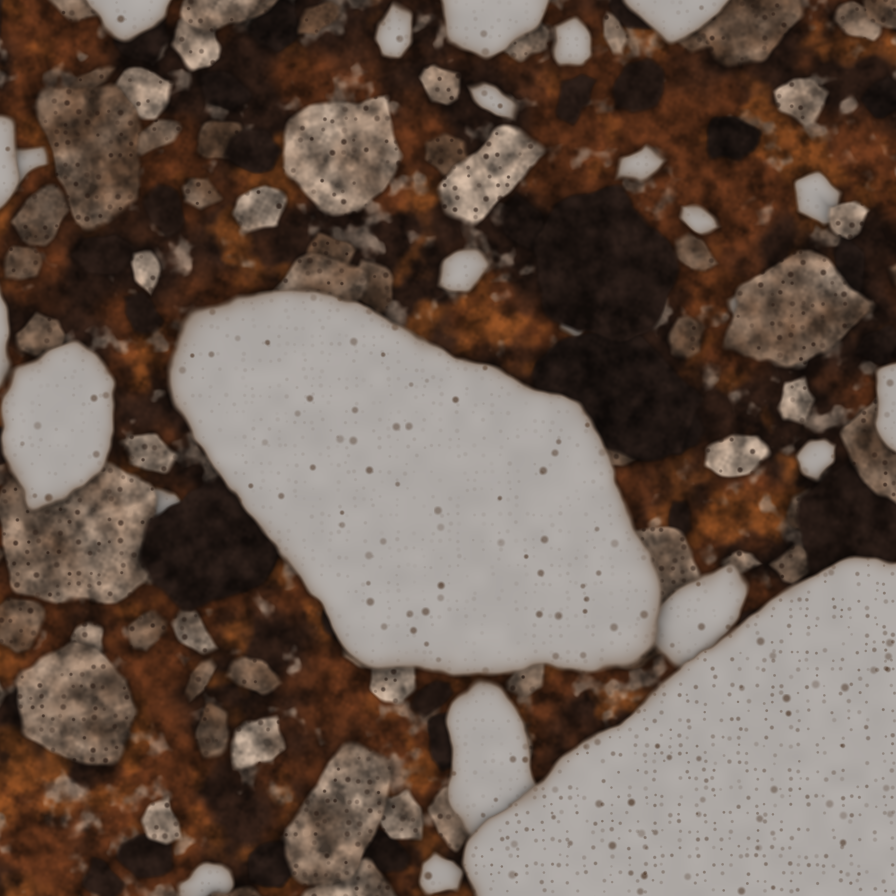
This texture is drawn by a Shadertoy shader. Its source:

```glsl
// Sandstone thin section: pale angular quartz, gritty brown rock fragments and
// opaque grains in a rusty clay matrix. Grains are random rounded polygons,
// scattered on jittered grids of several sizes and painted back to front.

const vec3 QUARTZ = vec3(0.675, 0.655, 0.640);
const vec3 QUARTZ_RIM = vec3(0.47, 0.37, 0.29);
const vec3 FRAGMENT_DARK = vec3(0.32, 0.235, 0.175);
const vec3 FRAGMENT_PALE = vec3(0.59, 0.52, 0.46);
const vec3 OPAQUE = vec3(0.105, 0.075, 0.063);
const vec3 CLAY = vec3(0.15, 0.095, 0.07);
const vec3 RUST = vec3(0.30, 0.16, 0.085);
const vec3 OCHRE = vec3(0.45, 0.25, 0.11);
const float EDGE = 0.0028;       // half width of a grain boundary
const float RIM = 0.005;         // width of the stained rim
const float WARP = 0.020;        // raggedness of the outlines
const int SIDES = 7;
const float TAU = 6.2831853;

float hash(vec2 p) {
    vec3 q = fract(p.xyx * 0.1031);
    q += dot(q, q.yzx + 33.33);
    return fract((q.x + q.y) * q.z);
}

vec2 hash2(vec2 p) {
    return vec2(hash(p + 17.0), hash(p + 59.0));
}

float noise(vec2 p) {
    vec2 i = floor(p), f = fract(p);
    f = f * f * (3.0 - 2.0 * f);
    return mix(mix(hash(i), hash(i + vec2(1, 0)), f.x),
               mix(hash(i + vec2(0, 1)), hash(i + vec2(1, 1)), f.x), f.y);
}

float fbm(vec2 p) {
    float sum = 0.0, gain = 0.5;
    for (int i = 0; i < 3; i++) {
        sum += gain * noise(p);
        p = mat2(1.6, 1.2, -1.2, 1.6) * p + 7.3;
        gain *= 0.55;
    }
    return sum / 0.926;
}

// Sparse soft dots, at most one per cell
float specks(vec2 p, float cells, float density) {
    vec2 id = floor(p * cells);
    vec2 offset = fract(p * cells) - mix(vec2(0.3), vec2(0.7), hash2(id));
    float radius = mix(0.12, 0.3, hash(id + 5.0));
    float dotMask = 1.0 - smoothstep(radius * 0.4, radius + 0.1, length(offset));
    return dotMask * step(hash(id + 91.0), density) * mix(0.3, 1.0, hash(id + 33.0));
}

float smoothMax(float a, float b, float k) {
    float h = max(k - abs(a - b), 0.0) / k;
    return max(a, b) + h * h * k * 0.25;
}

// Distance to a random rounded polygon with the given half axes
float grainDistance(vec2 p, vec2 halfAxes, float angle, vec2 seed) {
    float c = cos(angle), s = sin(angle);
    p = vec2(c * p.x + s * p.y, c * p.y - s * p.x) / halfAxes;
    float d = -1.0;
    for (int k = 0; k < SIDES; k++) {
        vec2 h = hash2(seed + float(k) * 7.0);
        float a = TAU * (float(k) + 0.7 * (h.x - 0.5)) / float(SIDES);
        d = smoothMax(d, dot(p, vec2(cos(a), sin(a))) - mix(0.76, 1.04, h.y), 0.12);
    }
    return d * min(halfAxes.x, halfAxes.y);
}

vec3 matrixColor(vec2 p, float grit) {
    vec3 color = mix(CLAY, RUST, smoothstep(0.32, 0.62, fbm(p * 11.0 + 3.0)));
    color = mix(color, OCHRE, 0.75 * smoothstep(0.56, 0.78, fbm(p * 19.0 + 40.0)));
    color = mix(color, FRAGMENT_PALE, 0.6 * smoothstep(0.60, 0.80, fbm(p * 34.0 + 80.0)));
    return color * (0.55 + 0.9 * grit);
}

vec3 quartzColor(vec2 p, float d, float dustiness) {
    float dust = 0.75 * specks(p, 62.0, 0.10) + dustiness * specks(p + 0.37, 105.0, 0.45);
    vec3 color = QUARTZ * (0.975 + 0.05 * noise(p * 45.0));
    color = mix(color, FRAGMENT_DARK, min(dust, 0.85));
    return mix(color, QUARTZ_RIM, 0.75 * exp(min(d, 0.0) / RIM));
}

vec3 fragmentColor(vec2 p, float grit, float tone) {
    float cloud = fbm(p * 22.0 + tone * 50.0);
    vec3 color = mix(FRAGMENT_DARK, FRAGMENT_PALE, clamp(tone + 1.1 * (cloud - 0.5), 0.0, 1.0));
    color *= 0.55 + 0.9 * grit;
    return mix(color, CLAY, 0.7 * specks(p + tone, 85.0, 0.4));
}

// Lays one grain over the layers below, with a dark seam around it
void paint(inout vec3 color, vec3 grain, float d) {
    color *= 1.0 - 0.4 * exp(-max(d, 0.0) / RIM);
    color = mix(color, grain, 1.0 - smoothstep(-EDGE, EDGE, d));
}

// share = (filled cells, quartz, opaque); the rest are rock fragments
void scatter(inout vec3 color, vec2 p, vec2 q, float cells, float size, vec3 share, float grit) {
    vec2 home = floor(q * cells);
    for (int i = 0; i < 9; i++) {
        vec2 id = home + vec2(i % 3 - 1, i / 3 - 1);
        vec2 seed = id + floor(cells * 31.0);
        if (hash(seed) > share.x) continue;
        vec2 center = (id + mix(vec2(0.2), vec2(0.8), hash2(seed))) / cells;
        vec2 shape = hash2(seed + 113.0);
        vec2 axes = size / cells * mix(0.75, 1.15, shape.x) * vec2(1.0, mix(0.5, 0.95, shape.y));
        float d = grainDistance(q - center, axes, TAU * hash(seed + 71.0), seed);
        float kind = hash(seed + 201.0), tone = hash(seed + 307.0);
        vec3 grain = fragmentColor(p, grit, tone);
        if (kind < share.y) grain = quartzColor(p, d, 0.12);
        else if (kind < share.y + share.z) grain = OPAQUE * (0.5 + grit) + 0.12 * RUST * tone;
        paint(color, grain, d);
    }
}

void mainImage(out vec4 fragColor, in vec2 fragCoord) {
    vec2 p = fragCoord / min(iResolution.x, iResolution.y);
    vec2 q = p + WARP * (vec2(fbm(p * 20.0), fbm(p * 20.0 + 31.0)) - 0.5);
    float grit = clamp(0.5 + 1.5 * (fbm(p * 58.0) - 0.5), 0.0, 1.0);
    // Clay, then small, middle and larger grains
    vec3 color = matrixColor(p, grit);
    scatter(color, p, q, 15.0, 0.46, vec3(0.60, 0.10, 0.22), grit);
    scatter(color, p, q, 6.5, 0.56, vec3(0.62, 0.03, 0.19), grit);
    scatter(color, p, q, 4.4, 0.40, vec3(0.46, 0.70, 0.26), grit);
    // Two dominant quartz grains: a slanted lens and a dusty corner mass
    float lens = grainDistance(q - vec2(0.47, 0.47), vec2(0.31, 0.165), -0.68, vec2(12.0));
    paint(color, quartzColor(p, lens, 0.12), lens);
    float corner = grainDistance(q - vec2(0.94, 0.0), vec2(0.39, 0.37), 0.6, vec2(45.0));
    paint(color, quartzColor(p, corner, 0.5), corner);
    fragColor = vec4(color, 1.0);
}
```
